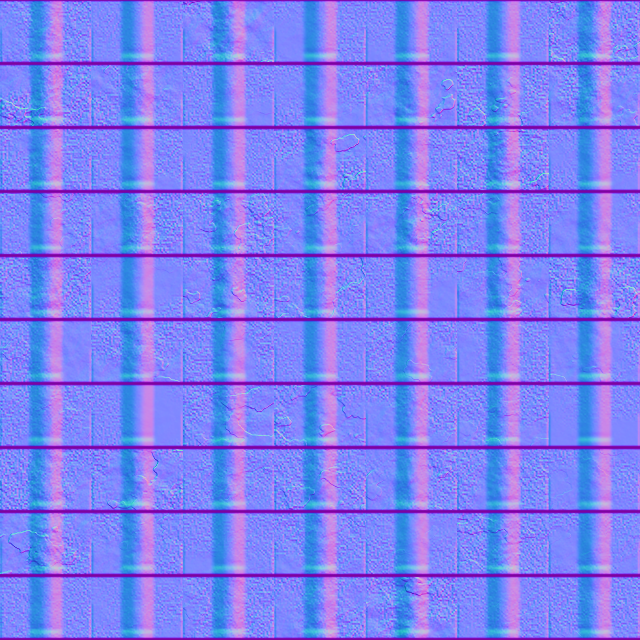
Give the GLSL for this texture map, as a WebGL 2 fragment shader.

```glsl
#version 300 es
precision highp float;

uniform vec2 u_resolution;
out vec4 fragColor;

float hash(vec2 p) {
  vec3 q = fract(p.xyx * 0.1031);
  q += dot(q, q.yzx + 33.33);
  return fract((q.x + q.y) * q.z);
}

float noise(vec2 p) {
  vec2 i = floor(p), f = fract(p);
  f = f * f * (3.0 - 2.0 * f);
  return mix(mix(hash(i), hash(i + vec2(1, 0)), f.x),
             mix(hash(i + vec2(0, 1)), hash(i + vec2(1, 1)), f.x), f.y);
}

float fbm(vec2 p) {
  float sum = 0.0, amplitude = 0.5;
  for (int i = 0; i < 4; i++) {
    sum += amplitude * noise(p);
    p = mat2(1.6, 1.2, -1.2, 1.6) * p + 7.3;
    amplitude *= 0.5;
  }
  return sum;
}

// Height of the worn surface: lumps, chipped flakes and grit
float wornHeight(vec2 p, float lumps, float chips, float grit) {
  float flakes = smoothstep(0.53, 0.58, fbm(p * vec2(24.0, 32.0)));
  return 0.008 * lumps * fbm(p * 44.0)
       + 0.0022 * chips * flakes
       + 0.0016 * grit * noise(p * 340.0);
}

float bell(float x) {
  return exp(-x * x);
}

void main() {
  vec2 uv = gl_FragCoord.xy / u_resolution;
  vec2 grid = uv * vec2(7.0, 10.0);
  vec2 tile = floor(grid), cell = fract(grid);

  // Each tile has its own amount of damage
  vec2 p = uv + 3.0 * vec2(hash(tile + 5.0), hash(tile + 41.0));
  float wear = mix(0.1, 1.0, hash(tile + 17.0));
  float x = cell.x + 0.05 * wear * (fbm(p * 55.0) - 0.47);

  // Rounded roll: steep left flank, crest, steep right flank
  vec2 slope = vec2(0.0, 0.07);
  slope.x += -0.82 * smoothstep(0.29, 0.37, x)
           + 0.82 * smoothstep(0.41, 0.53, x)
           + 0.72 * smoothstep(0.51, 0.61, x)
           - 0.72 * smoothstep(0.65, 0.71, x);
  float roll = smoothstep(0.28, 0.38, x) * (1.0 - smoothstep(0.62, 0.74, x));

  // Raised lip at the foot of the roll
  slope.y += roll * (0.55 * bell((cell.y - 0.13) / 0.04)
           - 0.12 * bell((cell.y - 0.22) / 0.04));

  // Narrow joint between neighbours, fading toward the top
  float joint = (fract(grid.x + 0.5) - 0.5) / 0.016;
  slope.x -= joint * bell(joint) * mix(0.2, 1.3, 1.0 - smoothstep(0.45, 0.62, cell.y));

  // Gradient of the worn surface, with grit in patches on the flat parts
  float patches = smoothstep(0.25, 0.7, noise(p * 17.0) + 0.3 * cell.y - 0.05);
  float grit = patches * mix(0.45, 1.0, wear) * mix(1.0, 0.4, roll);
  float lumps = wear * mix(0.6, 1.0, roll);
  float chips = wear * wear * smoothstep(0.4, 0.65, noise(p * 12.0 + 9.0));
  float e = 0.0012;
  float h = wornHeight(p, lumps, chips, grit);
  vec2 gradient = vec2(wornHeight(p + vec2(e, 0), lumps, chips, grit),
                       wornHeight(p + vec2(0, e), lumps, chips, grit)) - h;
  slope -= gradient / e;

  // Steep step where one course overlaps the next
  float step_ = bell((fract(grid.y + 0.492) - 0.5) / 0.021);
  slope = mix(slope, vec2(-0.1, -4.0), step_);

  vec3 normal = normalize(vec3(slope, 1.0));
  fragColor = vec4(0.5 + 0.5 * normal, 1.0);
}
```
